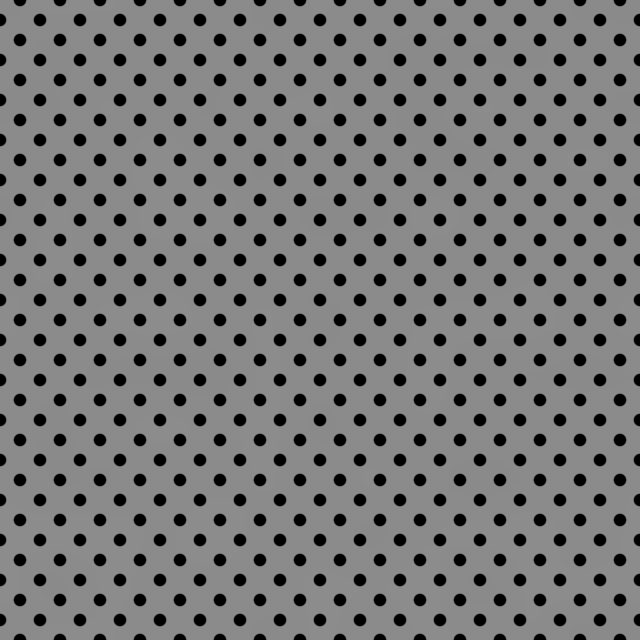
Give the GLSL for this pattern, as a three.js fragment shader.

```glsl
// Staggered black polka dots on a faintly mottled mid-grey ground.
varying vec2 vUv;

const float REPEATS = 16.0;      // cells across and down, two dots per cell
const float DOT_RADIUS = 0.156;  // in cells
const float EDGE_SOFTNESS = 0.022;
const float MOTTLE_CELLS = 12.0;
const float MOTTLE_STRENGTH = 0.008;
const vec3 GROUND_GREY = vec3(0.545);
const vec3 DOT_BLACK = vec3(0.005);

float hash(vec2 p) {
  vec3 q = fract(vec3(p.xyx) * 0.1031);
  q += dot(q, q.yzx + 33.33);
  return fract((q.x + q.y) * q.z);
}

// Value noise that wraps after a whole number of cells
float wrappedNoise(vec2 uv, float cells) {
  vec2 p = uv * cells;
  vec2 i = floor(p);
  vec2 f = fract(p);
  vec2 s = f * f * (3.0 - 2.0 * f);
  float a = hash(mod(i, cells));
  float b = hash(mod(i + vec2(1.0, 0.0), cells));
  float c = hash(mod(i + vec2(0.0, 1.0), cells));
  float d = hash(mod(i + vec2(1.0, 1.0), cells));
  return mix(mix(a, b, s.x), mix(c, d, s.x), s.y);
}

// Distance to the nearest dot centre of a square grid
float gridDistance(vec2 p, vec2 centre) {
  return length(fract(p - centre + 0.5) - 0.5);
}

// Two interleaved grids, offset by half a cell from each other
float staggeredDots(vec2 p, float radius, float softness) {
  float d = min(gridDistance(p, vec2(0.5, 0.0)),
                gridDistance(p, vec2(0.0, 0.5)));
  return 1.0 - smoothstep(radius - softness, radius + softness, d);
}

void main() {
  // Ground with faint mottling
  float mottle = wrappedNoise(vUv, MOTTLE_CELLS) - 0.5;
  vec3 ground = GROUND_GREY + MOTTLE_STRENGTH * mottle;

  // Dots
  float dots = staggeredDots(vUv * REPEATS, DOT_RADIUS, EDGE_SOFTNESS);
  gl_FragColor = vec4(mix(ground, DOT_BLACK, dots), 1.0);
}
```
